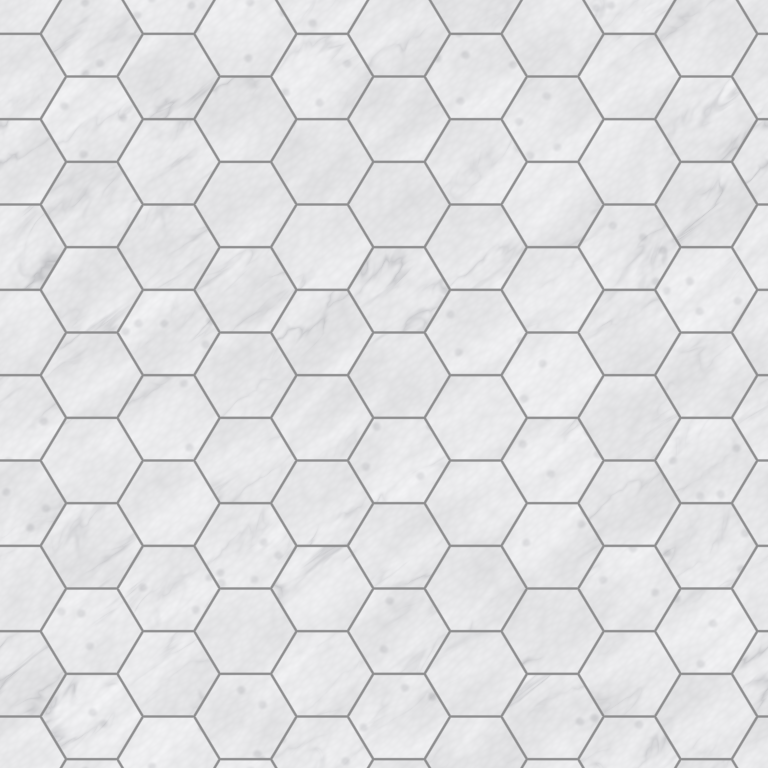
This pattern is drawn by a Shadertoy shader. Its source:

```glsl
// Seamless floor of white marble hexagon tiles with grey diagonal veins and thin grout.
#define REPEATS vec2(5.0, 9.0)      // lattice periods across and down
#define SHIFT vec2(0.0195, 0.0115)  // lattice origin on the canvas
#define GROUT_HALF 0.014            // half line width, in tile heights
#define GROUT_SOFT 0.010            // softness of the line edge
#define GROUT_COLOR vec3(0.555, 0.555, 0.56)
#define MARBLE_COLOR vec3(0.906, 0.907, 0.914)
#define VEIN_ANGLE 0.76
#define VEIN_DEPTH 0.115
#define CLOUD_DEPTH 0.030
#define GRAIN_DEPTH 0.030
#define TONE_SPREAD 0.016           // brightness spread between tiles

vec2 hash2(vec2 p) {
    vec3 q = fract(p.xyx * vec3(0.1031, 0.1030, 0.0973));
    q += dot(q, q.yzx + 33.33);
    return fract((q.xx + q.yz) * q.zy);
}

// Warped sine octaves, roughly -1 to 1
float waves(vec2 p) {
    float sum = 0.0, amp = 0.5;
    for (int i = 0; i < 5; i++) {
        p = mat2(0.8, -0.6, 0.6, 0.8) * p * 1.65;
        p += vec2(1.7, 9.2) + 0.6 * sin(p.yx);
        sum += amp * sin(p.x + 1.4 * sin(p.y));
        amp *= 0.58;
    }
    return sum;
}

// Distance to the nearest cellular feature point
float cells(vec2 p) {
    vec2 base = floor(p);
    float nearest = 2.0;
    for (int y = -1; y <= 1; y++)
    for (int x = -1; x <= 1; x++) {
        vec2 cell = base + vec2(x, y);
        nearest = min(nearest, length(cell + hash2(cell) - p));
    }
    return nearest;
}

// Flat-topped hexagons of height 1: xy = offset from centre, zw = wrapped tile id
vec4 hexTile(vec2 grid) {
    vec2 aspect = vec2(sqrt(3.0), 1.0);
    vec2 centreA = floor(grid + 0.5);
    vec2 centreB = floor(grid) + 0.5;
    vec2 a = (grid - centreA) * aspect;
    vec2 b = (grid - centreB) * aspect;
    bool useA = dot(a, a) < dot(b, b);
    vec2 centre = useA ? centreA : centreB;
    return vec4(useA ? a : b, mod(centre, REPEATS));
}

float hexEdge(vec2 p) {
    p = abs(p);
    return 0.5 - max(p.y, dot(p, vec2(0.8660254, 0.5)));
}

vec3 marble(vec2 local, vec2 id) {
    vec2 seed = hash2(id * 2.0 + 3.0);
    vec2 trait = hash2(id * 2.0 + 41.0);
    float c = cos(VEIN_ANGLE), s = sin(VEIN_ANGLE);
    vec2 along = mat2(c, -s, s, c) * local;
    vec2 flow = along * vec2(1.7, 4.6) + seed * 40.0;

    // Soft clouds and fine streaky grain
    float shade = CLOUD_DEPTH * waves(flow * 0.8 + 5.0);
    shade += GRAIN_DEPTH * (0.45 - cells(along * vec2(8.0, 15.0) + seed * 60.0));
    shade += TONE_SPREAD * (trait.x - 0.5);

    // Broken veins
    float ridge = pow(max(1.0 - 2.2 * abs(waves(flow)), 0.0), 2.0);
    float patches = smoothstep(-0.1, 0.8, waves(flow * 0.55 + 17.0));
    float vein = ridge * patches * mix(0.35, 1.0, trait.y);

    // Rare faint specks
    float speck = smoothstep(0.13, 0.03, cells(local * 1.8 + seed.yx * 50.0));
    vein += 0.6 * speck * step(0.65, trait.x);

    return MARBLE_COLOR + shade - VEIN_DEPTH * vein * vec3(1.0, 0.99, 0.94);
}

void mainImage(out vec4 fragColor, in vec2 fragCoord) {
    vec2 uv = fragCoord / iResolution.xy;
    vec4 tile = hexTile((uv - SHIFT) * REPEATS);
    float pixel = REPEATS.y / iResolution.y;

    float soft = max(GROUT_SOFT, 0.6 * pixel);
    float grout = 1.0 - smoothstep(GROUT_HALF - soft, GROUT_HALF + soft, hexEdge(tile.xy));
    vec3 color = mix(marble(tile.xy, tile.zw), GROUT_COLOR, grout);
    fragColor = vec4(clamp(color, 0.0, 1.0), 1.0);
}
```
